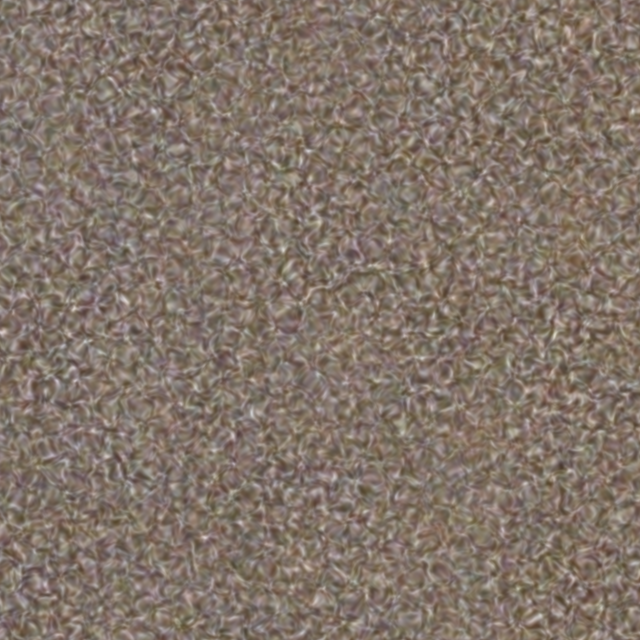
Reproduce this texture procedurally as a WebGL 2 fragment shader.

```glsl
#version 300 es
precision highp float;

uniform vec2 u_resolution;
out vec4 fragColor;

const float TAU = 6.2831853;
const vec3 MEAN_COLOR = vec3(0.512, 0.456, 0.414);
const vec3 LIGHT_AXIS = vec3(0.93, 1.0, 1.07);
const vec3 PINK_AXIS = vec3(0.45, -0.35, 0.35);
const vec3 WARM_AXIS = vec3(0.45, 0.10, -0.75);

// Integer hash of a lattice cell, returned in 0..1
float hashCell(ivec2 cell, uint seed) {
    uvec2 q = uvec2(cell) * uvec2(1597u, 3571u) + seed * uvec2(7919u, 6101u);
    uint h = q.x ^ (q.y * 40503u);
    h = (h ^ (h >> 15)) * 73244475u;
    h = (h ^ (h >> 13)) * 26699693u;
    h ^= h >> 16;
    return float(h & 65535u) / 65535.0;
}

// Slope contribution of one lattice corner
float cornerSlope(ivec2 cell, vec2 offset, uint seed) {
    float angle = TAU * hashCell(cell, seed);
    return dot(vec2(cos(angle), sin(angle)), offset);
}

// Gradient noise, roughly -0.7..0.7
float gradientNoise(vec2 p, uint seed) {
    ivec2 cell = ivec2(floor(p));
    vec2 f = fract(p);
    vec2 s = f * f * f * (f * (f * 6.0 - 15.0) + 10.0);
    float a = cornerSlope(cell, f, seed);
    float b = cornerSlope(cell + ivec2(1, 0), f - vec2(1.0, 0.0), seed);
    float c = cornerSlope(cell + ivec2(0, 1), f - vec2(0.0, 1.0), seed);
    float d = cornerSlope(cell + ivec2(1, 1), f - vec2(1.0, 1.0), seed);
    return mix(mix(a, b, s.x), mix(c, d, s.x), s.y);
}

vec2 rotate(vec2 p, float angle) {
    float c = cos(angle), s = sin(angle);
    return vec2(c * p.x - s * p.y, s * p.x + c * p.y);
}

// Layers of short fibre tufts on turned lattices
float fibreGrain(vec2 p) {
    float sum = 0.0;
    float frequency = 50.0;
    float weight = 0.55;
    for (int i = 0; i < 4; i++) {
        vec2 q = rotate(p, 0.55 + 1.15 * float(i)) * frequency;
        sum += weight * gradientNoise(q, uint(i + 1));
        frequency *= 1.36;
        weight = i == 0 ? 0.85 : weight * 0.92;
    }
    return sum;
}

// Broad, faint wear across the pile
float broadPatches(vec2 p) {
    vec2 q = rotate(p, -0.4);
    return 0.6 * gradientNoise(q * vec2(4.0, 6.0), 11u)
         + 0.5 * gradientNoise(q * vec2(11.0, 15.0), 12u);
}

void main() {
    vec2 uv = gl_FragCoord.xy / min(u_resolution.x, u_resolution.y);

    // Bend the lattice so that tufts vary in shape and direction
    vec2 bend = vec2(gradientNoise(uv * 36.0, 21u), gradientNoise(uv * 36.0, 22u));
    vec2 p = uv + 0.009 * bend;

    // Light and dark grain with slightly stronger highlights
    float grain = fibreGrain(p);
    float contrast = 0.225 + 0.07 * gradientNoise(uv * 5.0, 23u);
    float shade = contrast * (grain + 0.25 * (grain * grain - 0.1));
    shade += 0.045 * broadPatches(uv);

    // Soft tints: pink to olive, and warm to cool
    float pink = 0.07 * gradientNoise(rotate(uv, 0.8) * 48.0, 31u)
               + 0.04 * gradientNoise(uv * 17.0, 32u);
    float warm = 0.08 * gradientNoise(rotate(uv, 0.3) * 62.0, 33u)
               + 0.05 * gradientNoise(uv * 14.0, 34u)
               + 0.022 * (uv.x - 0.5);

    vec3 color = MEAN_COLOR + shade * LIGHT_AXIS + pink * PINK_AXIS + warm * WARM_AXIS;
    fragColor = vec4(clamp(color, 0.0, 1.0), 1.0);
}
```
